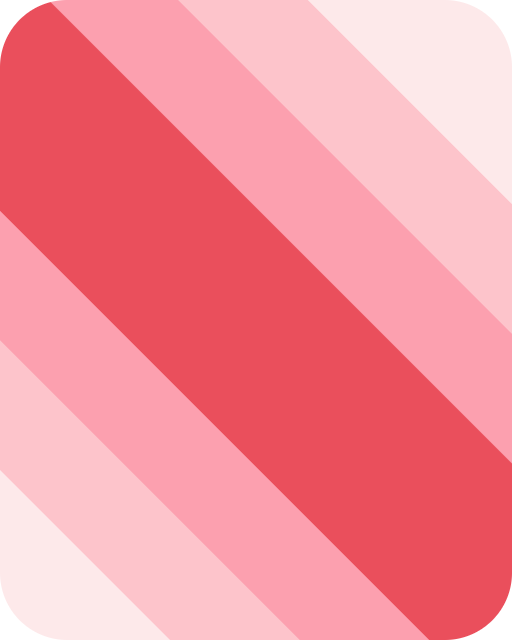
Give the GLSL for this background, as a WebGL 1 fragment shader.

```glsl
precision highp float;

uniform vec2 u_resolution;

const vec3 RED = vec3(0.918, 0.310, 0.361);
const vec3 ROSE = vec3(0.988, 0.627, 0.686);
const vec3 BLUSH = vec3(0.992, 0.769, 0.796);
const vec3 PALE = vec3(0.992, 0.914, 0.918);
const vec3 WHITE = vec3(1.0);

const float BAND_STEP = 0.1432;
const float BAND_SHIFT = 0.0189;
const float CORNER_RADIUS = 0.105;

// Signed distance to a rounded box centred on the origin
float roundedBox(vec2 p, vec2 halfSize, float radius) {
  vec2 q = abs(p) - halfSize + radius;
  return length(max(q, 0.0)) + min(max(q.x, q.y), 0.0) - radius;
}

// Smooth step one pixel wide: 0 below the edge, 1 above it
float edgeMask(float dist, float pixel) {
  return clamp(dist / pixel + 0.5, 0.0, 1.0);
}

// Nested diagonal bands, mirrored about their axis
vec3 diagonalBands(vec2 p, float stepWidth, float shift, float pixel) {
  float dist = abs((p.x + p.y) * 0.70711 + shift);
  vec3 color = mix(RED, ROSE, edgeMask(dist - stepWidth, pixel));
  color = mix(color, BLUSH, edgeMask(dist - 2.0 * stepWidth, pixel));
  return mix(color, PALE, edgeMask(dist - 3.0 * stepWidth, pixel));
}

void main() {
  // Centred coordinates in units of the canvas height
  float pixel = 1.0 / u_resolution.y;
  vec2 p = (gl_FragCoord.xy - 0.5 * u_resolution) * pixel;
  vec2 halfSize = 0.5 * u_resolution * pixel;

  // Striped card on white corners
  vec3 color = diagonalBands(p, BAND_STEP, BAND_SHIFT, pixel);
  float outside = edgeMask(roundedBox(p, halfSize, CORNER_RADIUS), pixel);
  gl_FragColor = vec4(mix(color, WHITE, outside), 1.0);
}
```
